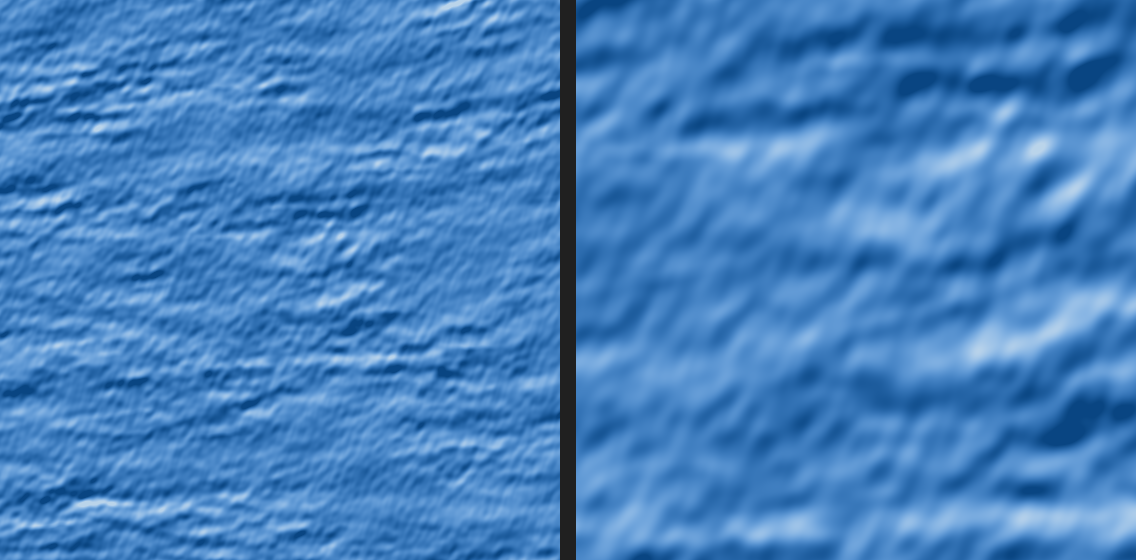
Left, the full canvas; right, a detail of the centre.
Write a three.js fragment shader that draws this texture.

```glsl
// Wind-ruffled blue water: slanted wavelets shaded as a soft relief lit from above.
varying vec2 vUv;

vec2 hash2(vec2 cell) {
  vec2 mixed = vec2(dot(cell, vec2(127.1, 311.7)), dot(cell, vec2(269.5, 183.3)));
  return fract(sin(mixed) * 43758.5453) * 2.0 - 1.0;
}

// Gradient noise, centred on zero
float noise(vec2 p) {
  vec2 cell = floor(p);
  vec2 f = p - cell;
  vec2 s = f * f * f * (f * (f * 6.0 - 15.0) + 10.0);
  vec2 e = vec2(1.0, 0.0);
  float a = dot(hash2(cell), f);
  float b = dot(hash2(cell + e.xy), f - e.xy);
  float c = dot(hash2(cell + e.yx), f - e.yx);
  float d = dot(hash2(cell + e.xx), f - e.xx);
  return mix(mix(a, b, s.x), mix(c, d, s.x), s.y);
}

// Height of the water; each layer is divided by its frequency to even out the slopes
float waterHeight(vec2 p) {
  // Crests climb to the right, more steeply towards the top
  p.y -= p.x * (0.03 + 0.13 * p.y);
  p.y += 0.012 * noise(p * vec2(4.0, 5.0) + 31.0);

  // Gusts make some patches rougher than others
  float gust = clamp(1.0 + 2.2 * noise(p * vec2(4.0, 8.0) + 7.0), 0.3, 1.9);

  // Long swells and a faint diagonal cross swell
  float height = 0.8 * noise(p * vec2(3.5, 14.0) + 3.0) / 14.0;
  height += 0.35 * noise(vec2(p.x + p.y, p.y - p.x) * vec2(4.0, 11.0) + 17.0) / 11.0;

  // Streaks with toothed edges, partly sharpened into crests
  vec2 toothed = p + vec2(0.0, 0.005 * noise(p * vec2(55.0, 26.0) + 11.0));
  float crest = noise(toothed * vec2(6.5, 27.0) + 43.0);
  height -= 0.75 * gust * sqrt(crest * crest + 0.003) / 27.0;
  height += 0.95 * gust * noise(toothed * vec2(9.0, 36.0) + 59.0) / 36.0;

  // Short ripples and fine chop, leaning to the right
  vec2 leaning = vec2(p.x - 0.35 * p.y, p.y);
  height += 0.75 * gust * noise(leaning * vec2(36.0, 44.0) + 71.0) / 44.0;
  height += 0.6 * noise(leaning * vec2(66.0, 58.0) + 83.0) / 58.0;
  return height;
}

void main() {
  // Slope facing the light, from a central difference
  vec2 toLight = vec2(-0.0008, 0.0038);
  float light = (waterHeight(vUv - toLight) - waterHeight(vUv + toLight)) / 0.0076;

  // Slow drift of tone across the surface
  light = 1.08 * light + 0.7 * noise(vUv * vec2(4.0, 9.0) + 97.0);
  light = clamp(light, -2.3, 3.4);

  // Deep blue in the troughs to pale sky blue on the crests
  vec3 midBlue = vec3(0.270, 0.513, 0.768);
  vec3 lightening = vec3(0.115, 0.100, 0.085);
  vec3 bend = vec3(0.006, -0.002, -0.012);
  gl_FragColor = vec4(midBlue + light * lightening + light * light * bend, 1.0);
}
```
